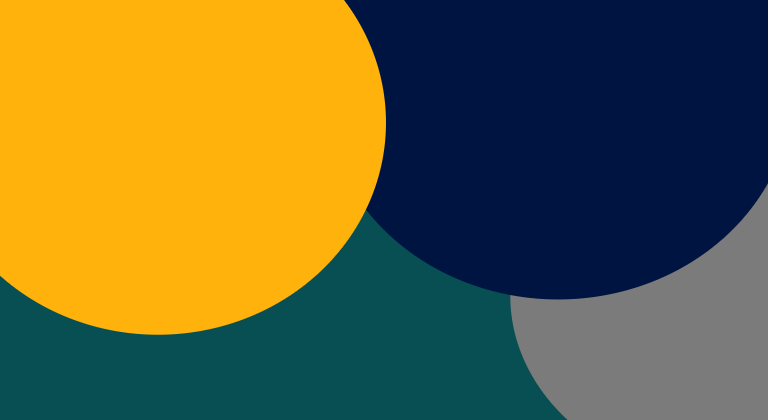
A Shadertoy shader for this background:

```glsl
const vec3 TEAL  = vec3(0.031, 0.310, 0.325);
const vec3 GRAY  = vec3(0.482, 0.482, 0.482);
const vec3 NAVY  = vec3(0.000, 0.078, 0.255);
const vec3 AMBER = vec3(1.000, 0.700, 0.045);

// Centres and radii in units of the canvas height
const vec2 GRAY_CENTER  = vec2(1.758, 0.295);
const vec2 GRAY_RADII   = vec2(0.543, 0.445);
const vec2 NAVY_CENTER  = vec2(1.329, 0.792);
const vec2 NAVY_RADII   = vec2(0.560, 0.505);
const vec2 AMBER_CENTER = vec2(0.376, 0.708);
const vec2 AMBER_RADII  = vec2(0.543, 0.505);

// Approximate signed distance to an ellipse, accurate near its edge
float ellipseDistance(vec2 p, vec2 radii) {
    float scaled = length(p / radii);
    float slope = length(p / (radii * radii));
    return scaled * (scaled - 1.0) / max(slope, 1e-4);
}

// Coverage with an edge one pixel wide
float ellipseMask(vec2 p, vec2 center, vec2 radii) {
    float pixel = 1.0 / iResolution.y;
    return clamp(0.5 - ellipseDistance(p - center, radii) / pixel, 0.0, 1.0);
}

void mainImage(out vec4 fragColor, in vec2 fragCoord) {
    vec2 p = fragCoord / iResolution.y;

    // Layers from back to front
    vec3 color = TEAL;
    color = mix(color, GRAY, ellipseMask(p, GRAY_CENTER, GRAY_RADII));
    color = mix(color, NAVY, ellipseMask(p, NAVY_CENTER, NAVY_RADII));
    color = mix(color, AMBER, ellipseMask(p, AMBER_CENTER, AMBER_RADII));

    fragColor = vec4(color, 1.0);
}
```
